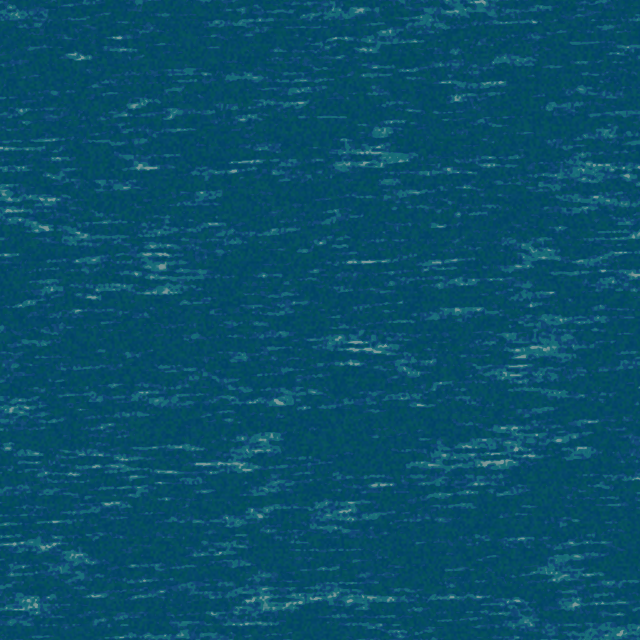
Reproduce this texture procedurally as a three.js fragment shader.

```glsl
varying vec2 vUv;

#define STREAK_SCALE vec2(22.0, 165.0)
#define DASH_SCALE vec2(75.0, 210.0)
#define GRAIN_SCALE vec2(256.0)
#define PATCH_SCALE vec2(7.0, 22.0)
#define TILT 0.03
#define BLUE_LEVEL 0.585
#define TEAL_LEVEL 0.665
#define PALE_LEVEL 0.815

const vec3 DEEP_BLUE = vec3(0.015, 0.282, 0.408);
const vec3 DEEP_GREEN = vec3(0.020, 0.318, 0.372);
const vec3 BLUE = vec3(0.075, 0.290, 0.480);
const vec3 TEAL = vec3(0.085, 0.420, 0.470);
const vec3 PALE = vec3(0.460, 0.580, 0.590);

float hash(vec2 p) {
  vec3 q = fract(vec3(p.xyx) * 0.1031);
  q += dot(q, q.yzx + 33.33);
  return fract((q.x + q.y) * q.z);
}

// One row of smooth noise, shifted so that cells do not line up in columns
float rowNoise(float x, float row) {
  x += 53.0 * hash(vec2(row, 7.0));
  float cell = floor(x);
  float blend = smoothstep(0.0, 1.0, x - cell);
  return mix(hash(vec2(cell, row)), hash(vec2(cell + 1.0, row)), blend);
}

float noise(vec2 p) {
  float row = floor(p.y);
  float blend = smoothstep(0.0, 1.0, p.y - row);
  return mix(rowNoise(p.x, row), rowNoise(p.x, row + 1.0), blend);
}

// Gentle layered waves that bend the streaks
vec2 bend(vec2 p) {
  float wave = 0.0025 * sin(9.0 * p.x + 17.0 * p.y)
             + 0.0012 * sin(23.0 * p.x - 31.0 * p.y);
  return vec2(p.x, p.y - TILT * p.x + wave);
}

// Long streaks broken into dashes, ragged at the edges, denser in patches
float streakField(vec2 p) {
  vec2 q = bend(p);
  float field = 0.50 * noise(q * STREAK_SCALE + 11.0)
              + 0.28 * noise(q * DASH_SCALE + 140.0)
              + 0.22 * noise(p * GRAIN_SCALE + 300.0);
  return field + 0.20 * (noise(q * PATCH_SCALE + 60.0) - 0.5);
}

float above(float level, float softness, float value) {
  return smoothstep(level - softness, level + softness, value);
}

void main() {
  float field = streakField(vUv);
  float grain = noise(vUv * GRAIN_SCALE + 700.0);
  float shade = noise(vUv * GRAIN_SCALE + 1200.0) - 0.5;

  // Speckled ground
  vec3 color = mix(DEEP_BLUE, DEEP_GREEN, above(0.55, 0.35, grain));

  // Blue fringes, teal bodies and pale cores
  color = mix(color, BLUE, 0.9 * above(BLUE_LEVEL, 0.035, field));
  color = mix(color, TEAL, above(TEAL_LEVEL, 0.035, field));
  color = mix(color, PALE, above(PALE_LEVEL, 0.060, field));

  // Fine grain over everything
  color += (grain - 0.5) * vec3(0.0, 0.012, -0.020) + 0.035 * shade;
  gl_FragColor = vec4(color, 1.0);
}
```
